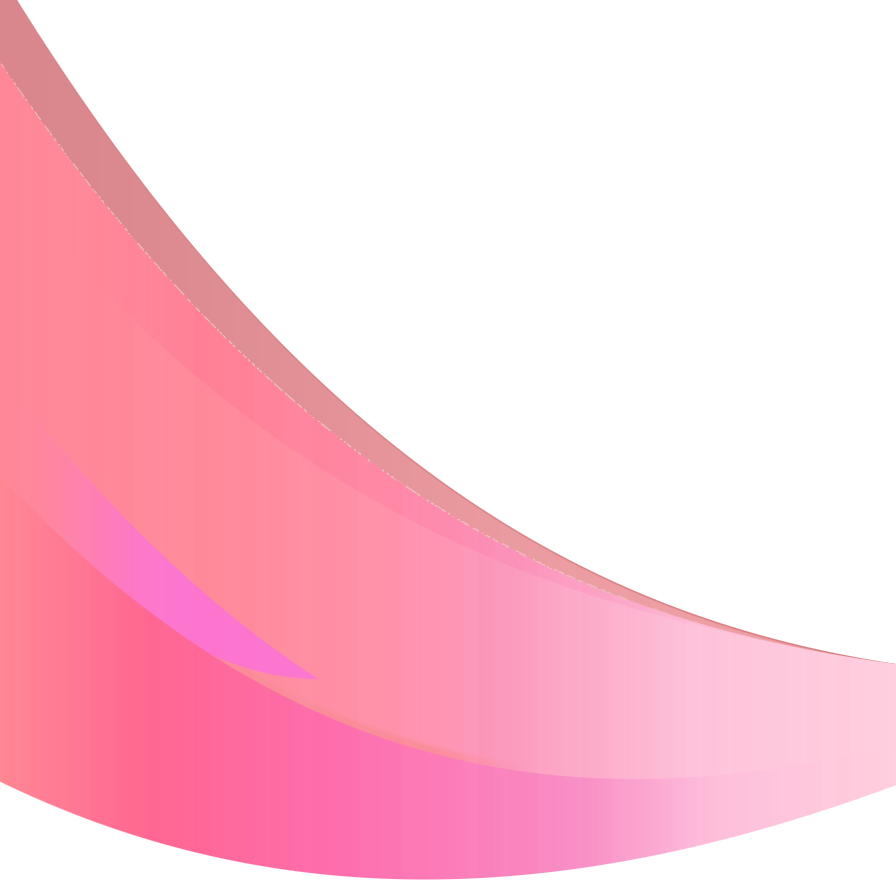
Give the GLSL for this background, as a WebGL 2 fragment shader.

```glsl
#version 300 es
precision highp float;

uniform vec2 u_resolution;
out vec4 fragColor;

// Edge heights: cubic Bernstein weights from the left side to the right
const vec4 RIM_EDGE = vec4(1.031, 0.481, 0.3095, 0.259);
const vec4 SHEET_EDGE = vec4(0.931, 0.4395, 0.3034, 0.259);
const vec4 BAND_EDGE = vec4(0.805, 0.3954, 0.3142, 0.2565);
const vec4 FOLD_EDGE = vec4(0.469, 0.113, 0.0875, 0.169);
const vec4 BASE_EDGE = vec4(0.1276, -0.0339, 0.0, 0.1237);

// Petal: tip position and the curvature of its underside
const vec2 PETAL_TIP = vec2(0.358, 0.242);
const float PETAL_BEND = 1.82;
const vec3 PETAL_TOP = vec3(0.582, -1.27, 0.883);

// Colours
const vec3 PAPER = vec3(1.0);
const vec3 RIM_LEFT = vec3(0.85, 0.53, 0.55);
const vec3 RIM_RIGHT = vec3(0.93, 0.62, 0.64);
const vec3 RIM_LINE = vec3(0.83, 0.45, 0.46);
const vec3 BAND_TINT = vec3(1.0, 0.935, 0.975);
const vec3 PETAL_COLOR = vec3(0.99, 0.46, 0.81);
const vec3 FRINGE_COLOR = vec3(0.98, 0.55, 0.60);
const vec3 GRAIN_COLOR = vec3(0.93, 0.74, 0.74);

// Horizontal colour stops: rgb and position
const vec4 UPPER_STOPS[6] = vec4[6](
    vec4(1.00, 0.53, 0.59, 0.00), vec4(1.00, 0.545, 0.61, 0.27),
    vec4(1.00, 0.57, 0.67, 0.44), vec4(0.985, 0.60, 0.74, 0.56),
    vec4(0.995, 0.77, 0.86, 0.79), vec4(1.00, 0.81, 0.87, 1.00));
const vec4 LOWER_STOPS[6] = vec4[6](
    vec4(1.00, 0.53, 0.58, 0.00), vec4(1.00, 0.40, 0.57, 0.17),
    vec4(0.995, 0.43, 0.68, 0.38), vec4(0.975, 0.55, 0.77, 0.64),
    vec4(0.995, 0.75, 0.86, 0.80), vec4(1.00, 0.81, 0.87, 1.00));

// Fine detail
const float RIM_LINE_WIDTH = 0.003;
const float GRAIN_WIDTH = 0.002;
const float GRAIN_CELLS = 380.0;
const float STRIPE_COUNT = 60.0;
const float STRIPE_STRENGTH = 0.012;

float hash(vec2 p) {
    return fract(sin(dot(p, vec2(12.9898, 78.233))) * 43758.5453);
}

float edgeHeight(vec4 w, float x) {
    float r = 1.0 - x;
    return dot(w, vec4(r * r * r, 3.0 * x * r * r, 3.0 * x * x * r, x * x * x));
}

// Antialiased coverage where d is positive
float cover(float d) {
    return clamp(0.5 + d / max(fwidth(d), 1e-5), 0.0, 1.0);
}

vec3 ramp(vec4 stops[6], float x) {
    vec3 color = stops[0].rgb;
    for (int i = 1; i < 6; i++) {
        float t = clamp((x - stops[i - 1].a) / (stops[i].a - stops[i - 1].a), 0.0, 1.0);
        color = mix(color, stops[i].rgb, t);
    }
    return color;
}

void main() {
    vec2 uv = gl_FragCoord.xy / u_resolution;
    float x = uv.x;

    // Signed heights relative to each edge
    float underRim = edgeHeight(RIM_EDGE, x) - uv.y;
    float underSheet = edgeHeight(SHEET_EDGE, x) - uv.y;
    float aboveBand = uv.y - edgeHeight(BAND_EDGE, x);
    float aboveFold = uv.y - edgeHeight(FOLD_EDGE, x);
    float aboveBase = uv.y - edgeHeight(BASE_EDGE, x);

    // Shadowed rim with a thin outline
    vec3 rim = mix(RIM_LEFT, RIM_RIGHT, smoothstep(0.0, 0.75, x));
    rim = mix(RIM_LINE, rim, smoothstep(0.0, RIM_LINE_WIDTH, underRim));
    vec3 color = mix(PAPER, rim, cover(underRim));

    // Upper sheet with its darker band
    vec3 upper = ramp(UPPER_STOPS, x);
    float bandFade = smoothstep(0.06, 0.24, x) * (1.0 - smoothstep(0.65, 0.95, x));
    upper *= mix(vec3(1.0), BAND_TINT, cover(aboveBand) * bandFade);

    // Warm fringe along the fold
    float fringe = 1.0 - smoothstep(0.004, 0.012, aboveFold);
    fringe *= smoothstep(0.15, 0.28, x) * (1.0 - smoothstep(0.45, 0.6, x));
    upper = mix(upper, FRINGE_COLOR, fringe);

    // Magenta petal
    float fromTip = x - PETAL_TIP.x;
    float petalTop = dot(PETAL_TOP, vec3(1.0, x, x * x)) - uv.y;
    float petalBottom = uv.y - PETAL_TIP.y - PETAL_BEND * fromTip * fromTip;
    float petal = cover(petalTop) * cover(petalBottom) * cover(-fromTip);
    upper = mix(upper, PETAL_COLOR, petal * smoothstep(0.01, 0.2, x));

    // Lower sheet and faint vertical stripes
    vec3 sheet = mix(ramp(LOWER_STOPS, x), upper, cover(aboveFold));
    float stripe = hash(vec2(floor(x * STRIPE_COUNT), 3.0)) - 0.5;
    sheet.gb += stripe * STRIPE_STRENGTH;
    color = mix(color, sheet, cover(underSheet));

    // Pale grain along the ridge
    float grain = step(0.5, hash(floor(uv * GRAIN_CELLS)));
    grain *= 1.0 - smoothstep(0.0, GRAIN_WIDTH, abs(underSheet));
    color = mix(color, GRAIN_COLOR, grain * (1.0 - smoothstep(0.6, 0.9, x)));

    fragColor = vec4(mix(PAPER, color, cover(aboveBase)), 1.0);
}
```
